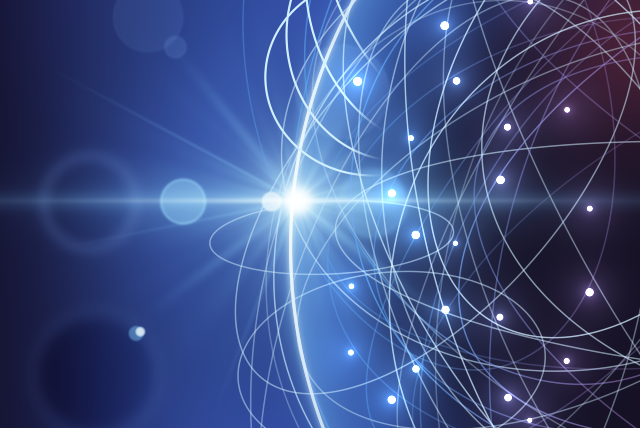
A WebGL 1 fragment shader for this background:

```glsl
precision highp float;
// Glowing globe rim with a lens flare on the left and a network of arcs and nodes on the right.
uniform vec2 u_resolution;

const float PI = 3.14159;
const vec3 SKY = vec3(0.35, 0.66, 0.95);
const vec3 ICE = vec3(0.82, 0.94, 1.0);
const vec3 VIOLET = vec3(0.58, 0.48, 0.75);

float hash(float n) { return fract(sin(n * 127.1 + 3.7) * 4375.85); }

vec2 slope(vec2 cell) {
  float a = 2.0 * PI * hash(cell.x + 57.0 * cell.y);
  return vec2(cos(a), sin(a));
}

float gradientNoise(vec2 p) {
  vec2 i = floor(p), f = p - i, e = vec2(1, 0);
  vec2 u = f * f * (3.0 - 2.0 * f);
  float low = mix(dot(slope(i), f), dot(slope(i + e), f - e), u.x);
  float high = mix(dot(slope(i + e.yx), f - e.yx), dot(slope(i + 1.0), f - 1.0), u.x);
  return mix(low, high, u.y);
}

float gauss(float d, float width) { return exp(-d * d / (width * width)); }

float stroke(float d, float halfWidth, float px) {
  return 1.0 - smoothstep(halfWidth, halfWidth + px, d);
}

// Approximate distance to a rotated ellipse outline.
float ellipseDist(vec2 p, vec2 center, vec2 axes, float angle) {
  float c = cos(angle), s = sin(angle);
  vec2 q = mat2(c, -s, s, c) * (p - center);
  float f = length(q / axes);
  return abs(f - 1.0) * f / max(length(q / (axes * axes)), 0.001);
}

// Lens ghost: a filled disc with a brighter rim.
float ghost(vec2 p, float x, float y, float radius, float fill, float rim, float blur) {
  float d = length(p - vec2(x, y)) - radius;
  return fill * (1.0 - smoothstep(-blur, blur, d)) + rim * gauss(d, blur);
}

// Tapered ray leaving the origin.
float beam(vec2 q, float angle, float width, float reach) {
  vec2 dir = vec2(cos(angle), sin(angle));
  float along = dot(q, dir), across = dir.x * q.y - dir.y * q.x;
  return gauss(across, width) * step(0.0, along) * (1.0 - smoothstep(0.0, reach, along));
}

vec3 backdrop(vec2 p, float inside) {
  vec3 space = mix(vec3(0.08, 0.07, 0.19), vec3(0.19, 0.29, 0.63), smoothstep(-0.1, 0.55, p.x));
  space *= 0.95 + 0.2 * gradientNoise(p * 2.5);
  vec3 night = vec3(0.085, 0.065, 0.14);
  night += vec3(0.2, 0.06, 0.07) * gauss(length(p - vec2(1.5, 0.92)), 0.24);
  vec3 globe = mix(night, vec3(0.19, 0.32, 0.66), gauss(max(inside, 0.0), 0.27));
  return mix(space, globe, smoothstep(-0.01, 0.02, inside));
}

vec3 flare(vec2 q) {
  float r = length(q);
  float spokes = gradientNoise(q / max(r, 0.001) * 7.0) + 0.45;
  float glow = 0.4 * exp(-r * 5.0) + 0.7 * spokes * exp(-r * 8.0);
  glow += 0.55 * gauss(q.y, 0.022) * exp(-abs(q.x) * 1.9);
  glow += 0.5 * gauss(q.y, 0.075) * gauss(q.x, 0.42);
  glow += 0.3 * beam(q, 2.65, 0.004, 0.72) + 0.4 * beam(q, 2.25, 0.014, 0.5);
  glow += 0.35 * beam(q, 3.79, 0.014, 0.48) + 0.25 * beam(q, 4.34, 0.006, 0.58);
  glow += 0.2 * beam(q, 3.34, 0.004, 0.65) + 0.3 * beam(q, 5.6, 0.012, 0.55);
  float core = 4.0 * gauss(r, 0.026) + 0.8 * exp(-r * 18.0);
  core += 1.2 * gauss(q.y, 0.006) * exp(-abs(q.x) * 5.0);
  return SKY * glow + ICE * core;
}

vec3 lensGhosts(vec2 p) {
  float blue = ghost(p, 0.21, 0.527, 0.106, -0.04, 0.14, 0.02);
  blue += ghost(p, 0.225, 0.125, 0.14, -0.1, 0.06, 0.025);
  blue += ghost(p, 0.346, 0.96, 0.082, 0.1, 0.02, 0.004);
  blue += ghost(p, 0.41, 0.89, 0.025, 0.15, 0.05, 0.004);
  blue += ghost(p, 0.8, 0.785, 0.11, 0.14, 0.03, 0.005);
  float cyan = ghost(p, 0.428, 0.529, 0.052, 0.6, 0.4, 0.004);
  cyan += ghost(p, 0.87, 0.525, 0.08, 0.3, 0.05, 0.01);
  cyan += ghost(p, 0.318, 0.221, 0.017, 0.6, 0.0, 0.004);
  float white = ghost(p, 0.328, 0.225, 0.01, 1.6, 0.0, 0.004);
  white += ghost(p, 0.635, 0.529, 0.022, 1.2, 0.2, 0.004);
  return vec3(0.42, 0.6, 1.0) * blue + SKY * cyan + ICE * white;
}

// Scattered long arcs, with left ends spread evenly across the globe.
vec3 addArcs(vec3 col, vec2 p, float px) {
  vec3 hue = mix(SKY, VIOLET, smoothstep(0.8, 1.5, p.x));
  for (int i = 0; i < 34; i++) {
    float n = float(i), angle = PI * hash(n + 0.3);
    vec2 axes = vec2(0.6 + 0.5 * hash(n + 40.1), 0.25 + 0.5 * hash(n + 80.7));
    float extent = length(axes * vec2(cos(angle), sin(angle)));
    vec2 center = vec2(0.55 + 0.018 * n + extent, 0.2 + 0.6 * hash(n + 120.9));
    vec3 tint = mix(hue, ICE, step(0.45, hash(n + 9.2)));
    float alpha = 0.25 + 0.5 * hash(n + 17.4);
    float line = stroke(ellipseDist(p, center, axes, angle), 0.0002, px);
    col = mix(col, max(col, tint), alpha * line);
  }
  return col;
}

// Thick strands curling over the upper rim.
float strands(vec2 p, float px) {
  float cover = 0.0;
  for (int i = 0; i < 4; i++) {
    float n = float(i);
    vec2 center = vec2(0.87 + 0.05 * n, 0.82 + 0.09 * n);
    float d = ellipseDist(p, center, vec2(0.25, 0.23 + 0.055 * n), 0.12 * n);
    cover = max(cover, stroke(d, 0.001, px));
  }
  return cover * (1.0 - smoothstep(0.8, 0.9, p.x));
}

// Wavering column of nodes: wave is size, phase, rate; span is top, bottom, bow.
vec3 nodes(vec2 p, float x, vec3 wave, vec3 span, float count, float px) {
  vec3 light = vec3(0.0);
  for (int i = 0; i < 6; i++) {
    float n = float(i), t = n / (count - 1.0);
    vec2 node = vec2(x + wave.x * sin(wave.y + wave.z * n), mix(span.x, span.y, t) + span.z * sin(PI * t));
    float d = length(p - node), r = 0.004 + 0.005 * hash(n + x);
    vec3 halo = mix(SKY, VIOLET, smoothstep(0.95, 1.3, node.x));
    halo *= 0.6 * exp(-d / (r * 1.8)) + 0.15 * gauss(d, 0.07);
    light += (stroke(d, r, px) + halo) * step(n, count - 0.5);
  }
  return light;
}

void main() {
  vec2 p = gl_FragCoord.xy / u_resolution.y;
  float px = 1.3 / u_resolution.y;
  vec2 q = p - vec2(0.695, 0.531);
  float inside = 1.206 - length(p - vec2(1.885, 0.422));
  vec3 light = lensGhosts(p) + flare(q);

  // Globe rim: soft inner atmosphere and a thin bright edge.
  float rim = 0.5 + 0.5 * gauss(q.y, 0.45);
  light += SKY * 0.7 * rim * exp(inside > 0.0 ? -inside * 16.0 : inside * 45.0);
  light += ICE * rim * (2.0 * stroke(abs(inside), 0.002, px) + 0.4 * gauss(inside, 0.01));
  vec3 col = 1.0 - (1.0 - backdrop(p, inside)) * exp(-light);

  col = addArcs(col, p, px);
  col = mix(col, ICE, strands(p, px));
  float loops = min(ellipseDist(p, vec2(0.775, 0.445), vec2(0.285, 0.085), 0.05),
                    ellipseDist(p, vec2(0.915, 0.144), vec2(0.36, 0.22), 0.1));
  col = mix(col, max(col, ICE), 0.5 * stroke(loops, 0.0002, px));
  col += nodes(p, 0.854, vec3(0.062, -0.3, 2.0), vec3(0.81, 0.066, -0.107), 5.0, px);
  col += nodes(p, 0.992, vec3(0.049, 1.85, 2.0), vec3(0.94, 0.138, -0.088), 5.0, px);
  col += nodes(p, 1.138, vec3(0.074, -1.3, 2.0), vec3(0.811, 0.071, 0.068), 6.0, px);
  col += nodes(p, 1.239, vec3(0.146, 0.0, 0.63), vec3(0.996, 0.018, -0.097), 6.0, px);
  gl_FragColor = vec4(min(col, 1.0), 1.0);
}
```
